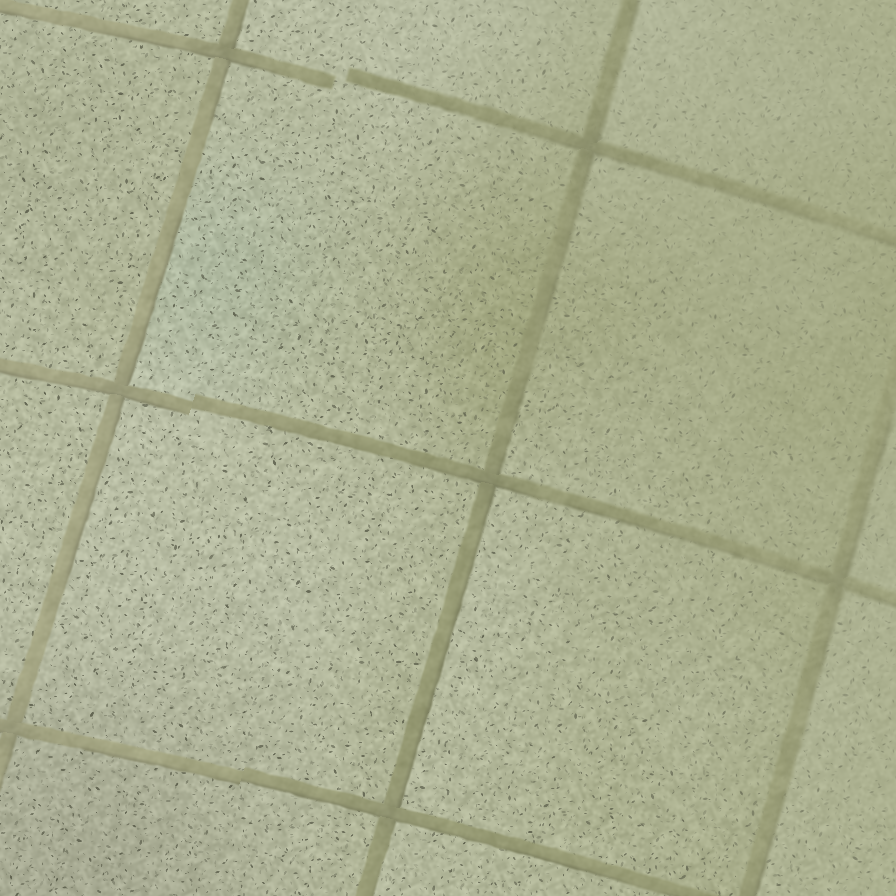
Reproduce this texture procedurally as a Shadertoy shader.

```glsl
float hash(vec2 p) {
    return fract(sin(dot(p, vec2(127.1, 311.7))) * 43758.5453);
}

float noise(vec2 p) {
    vec2 i = floor(p), f = fract(p);
    f = f * f * (3.0 - 2.0 * f);
    return mix(mix(hash(i), hash(i + vec2(1, 0)), f.x),
               mix(hash(i + vec2(0, 1)), hash(i + vec2(1, 1)), f.x), f.y);
}

// Skewed tile coordinates with a slight lens bend; bars lie on integers
vec2 tileSpace(vec2 uv) {
    vec2 q = uv - vec2(0.547, 0.466);
    q = vec2(q.x * (1.0 + 0.08 * q.x), q.y + 0.046 * q.x * q.x);
    return inverse(mat2(0.4, -0.107, 0.111, 0.372)) * q;
}

// Short dark pits, one per cell, each with its own size and angle
float pits(vec2 p, float cells, float density, float soft) {
    vec2 g = p * cells, id = floor(g);
    vec2 center = 0.22 + 0.56 * vec2(hash(id), hash(id + 37.2));
    float a = 3.14 * hash(id + 71.9);
    vec2 d = mat2(cos(a), -sin(a), sin(a), cos(a)) * (fract(g) - center);
    float size = mix(0.08, 0.2, hash(id + 11.4));
    float dist = (length(d * vec2(1.0, 2.1)) - size) / cells;
    float strength = mix(0.2, 1.0, pow(hash(id + 53.6), 1.8));
    return (1.0 - smoothstep(-soft, soft, dist)) * strength * step(hash(id + 93.1), density);
}

// Soft round patch of light or shade
float patchAt(vec2 uv, vec2 center, float radius) {
    vec2 d = (uv - center) / radius;
    return exp(-dot(d, d));
}

void mainImage(out vec4 fragColor, in vec2 fragCoord) {
    vec2 uv = fragCoord / iResolution.xy;
    float pixel = 1.0 / iResolution.y;
    vec2 grid = tileSpace(uv);
    vec2 id = floor(grid), f = fract(grid);
    float blur = smoothstep(0.45, 1.0, uv.x * 0.8 + uv.y * 0.35);

    // Uneven light over the tiles, each shaded toward its right side
    float tone = 0.12 + 0.6 * uv.x + 0.25 * (f.x - 0.5);
    tone += 0.45 * patchAt(uv, vec2(0.57, 0.66), 0.18);
    tone += 0.15 * patchAt(uv, vec2(0.8, 0.55), 0.2);
    tone -= 0.25 * patchAt(uv, vec2(0.28, 0.3), 0.25);
    tone -= 0.25 * patchAt(uv, vec2(0.5, 0.98), 0.2);
    tone += 0.2 * (noise(uv * 9.0) - 0.5);
    vec3 color = mix(vec3(0.73, 0.75, 0.65), vec3(0.64, 0.66, 0.51), clamp(tone, 0.0, 1.1));
    color = mix(color, vec3(0.64, 0.65, 0.56), 0.8 * patchAt(uv, vec2(0.08, 0.02), 0.23));
    color = mix(color, vec3(0.66, 0.68, 0.56), 0.6 * patchAt(uv, vec2(0.02, 0.85), 0.2));
    float cool = step(abs(id.x + 1.0) + abs(id.y), 0.1);
    color += vec3(-0.02, 0.0, 0.01) * cool * patchAt(uv, vec2(0.23, 0.7), 0.13);

    // Fine plaster grain in two sizes
    float fine = noise(uv * mat2(230.0, 100.0, -100.0, 230.0)) - 0.5;
    float coarse = noise(uv * mat2(90.0, 45.0, -65.0, 130.0) + 8.0) - 0.5;
    color += (0.09 * fine + 0.045 * coarse) * (1.0 - 0.55 * blur);

    // Pits, softer and fainter toward the upper right
    float density = mix(0.55, 0.42, blur) + 0.25 * patchAt(uv, vec2(0.45, 0.68), 0.2);
    float speck = 0.0;
    for (int i = 0; i < 4; i++) {
        float a = 0.3 + 1.1 * float(i);
        vec2 p = mat2(cos(a), sin(a), -sin(a), cos(a)) * uv + float(i) * 3.7;
        speck = max(speck, pits(p, 64.0 + 12.0 * float(i), density, 0.7 * pixel + 0.001 * blur));
    }
    color = mix(color, vec3(0.33, 0.34, 0.27), speck * mix(0.85, 0.35, blur));

    // Bars running across are spliced and stepped in one column
    float row = round(grid.y);
    float joint = 0.19 + 0.265 * row * row - 0.145 * row;
    float kink = f.x < joint ? -0.005 * f.x / joint : 0.008 * (1.0 - f.x) / (1.0 - joint);
    float spliced = step(abs(id.x + 1.0), 0.1) * step(abs(row), 1.1);
    kink *= spliced * (0.65 + 0.35 * row);

    // Signed distances to the bars, in canvas units
    vec2 offset = (grid - round(grid)) * vec2(0.414, 0.388) - vec2(0.0, kink);
    vec2 halfWidth = vec2(0.0085 + 0.002 * uv.x, 0.008);
    vec2 edge = abs(offset) - halfWidth + 0.002 * (noise(uv * 90.0) - 0.5);
    float soft = 0.7 * pixel + 0.001 + 0.003 * blur;
    vec2 bar = 1.0 - smoothstep(-soft, soft, edge);
    float gap = smoothstep(0.008, 0.02, abs(f.x - joint));
    bar.y *= mix(1.0, gap, spliced * step(0.5, row));

    // Bar paint: darker at the crossings
    vec3 paint = mix(vec3(0.645, 0.65, 0.515), vec3(0.585, 0.6, 0.45), smoothstep(0.05, 0.5, uv.x));
    paint += 0.015 * smoothstep(0.65, 1.0, uv.x);
    paint *= 1.0 - 0.09 * exp(-length(offset) * 50.0);
    paint += 0.03 * (noise(uv * 40.0) - 0.5) + 0.04 * coarse + 0.03 * fine;

    // Worn dark rim along one edge of each bar
    float side = bar.x > bar.y ? offset.x / halfWidth.x : -offset.y / halfWidth.y;
    float rim = smoothstep(0.35, 0.95, side) * smoothstep(0.2, 0.7, noise(uv * 18.0 + 3.0));
    paint *= 1.0 - 0.11 * rim * (1.0 - 0.5 * blur);
    paint *= 1.0 + 0.02 * clamp(-side, -1.0, 1.0);

    color = mix(color, paint, max(bar.x, bar.y) * mix(1.0, 0.88, blur));
    fragColor = vec4(color, 1.0);
}
```
